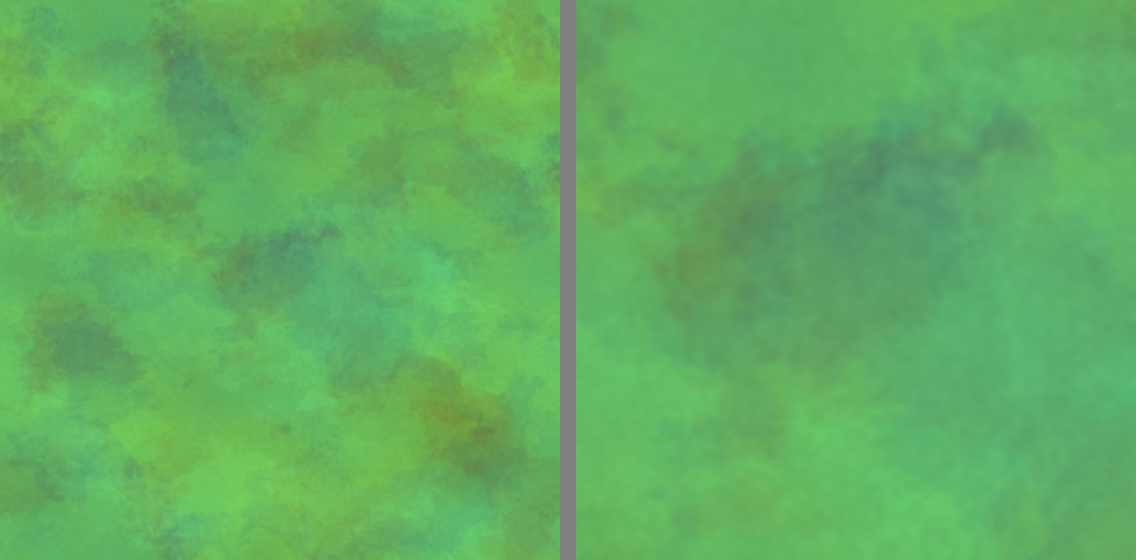
Left: the whole. Right: its middle third, enlarged.
Reproduce this texture procedurally as a three.js fragment shader.

```glsl
// Seamless green watercolour clouds: broad drifts of brightness and hue, overlaid
// with soft washes that have a finely scalloped rim and fade out inward.
// All fields are gradient noise whose lattice wraps on whole periods.

varying vec2 vUv;

vec2 gradient(vec2 cell, vec2 period, float seed) {
  vec2 wrapped = floor(mod(cell + 0.5, period));
  float h = dot(vec3(wrapped, seed), vec3(127.1, 311.7, 74.7));
  float angle = 6.2832 * fract(sin(h) * 43758.55);
  return vec2(cos(angle), sin(angle));
}

float gradientNoise(vec2 uv, vec2 period, float seed) {
  vec2 p = uv * period;
  vec2 cell = floor(p);
  vec2 f = p - cell;
  vec2 s = f * f * f * (f * (f * 6.0 - 15.0) + 10.0);
  vec2 e = vec2(1.0, 0.0);
  float a = dot(gradient(cell, period, seed), f);
  float b = dot(gradient(cell + e.xy, period, seed), f - e.xy);
  float c = dot(gradient(cell + e.yx, period, seed), f - e.yx);
  float d = dot(gradient(cell + e.xx, period, seed), f - e.xx);
  return mix(mix(a, b, s.x), mix(c, d, s.x), s.y);
}

// Smooth drifts; gain sets how strong the finer octaves are
float fbm(vec2 uv, vec2 period, float gain, float seed) {
  float sum = 0.0;
  float amplitude = 1.0;
  for (int i = 0; i < 5; i++) {
    sum += amplitude * gradientNoise(uv, period, seed + float(i));
    period *= 2.0;
    amplitude *= gain;
  }
  return sum;
}

// Rounded puffs with creases between them
float billow(vec2 uv, float seed) {
  float sum = 0.0;
  float amplitude = 1.0;
  vec2 period = vec2(19.0, 21.0);
  for (int i = 0; i < 3; i++) {
    sum += amplitude * abs(gradientNoise(uv, period, seed + float(i)));
    period *= 2.0;
    amplitude *= 0.65;
  }
  return sum;
}

// Coverage of one wash: strongest just inside its puffy rim
float wash(vec2 uv, float seed) {
  float depth = fbm(uv, vec2(4.0, 5.0), 0.42, seed) + 0.3 * billow(uv, seed + 7.0) - 0.2;
  return smoothstep(0.0, 0.2, depth) * exp(-1.8 * max(depth, 0.0));
}

void main() {
  vec2 uv = vUv;
  uv += 0.015 * vec2(fbm(vUv, vec2(6.0), 0.5, 11.0), fbm(vUv, vec2(6.0), 0.5, 23.0));

  // Broad drifts: light to dark, and olive to teal
  float tone = fbm(uv, vec2(3.0, 4.0), 0.5, 31.0);
  float hue = fbm(uv, vec2(3.0), 0.5, 47.0);
  vec3 color = vec3(0.392, 0.716, 0.359);
  color += tone * vec3(0.02, 0.085, 0.04);
  color += hue * vec3(0.075, 0.005, -0.10);

  // Layered washes: teal shade, olive shade, pale green light
  for (int i = 0; i < 2; i++) {
    float seed = 60.0 + 50.0 * float(i);
    color += wash(uv, seed) * vec3(-0.035, -0.065, 0.02);
    color += wash(uv, seed + 15.0) * vec3(0.008, -0.065, -0.022);
    color += wash(uv, seed + 30.0) * vec3(0.015, 0.045, 0.02);
  }

  // Faint mottling of the pigment
  color += 0.014 * gradientNoise(vUv, vec2(80.0), 170.0);
  color += 0.014 * gradientNoise(vUv, vec2(160.0), 180.0);

  gl_FragColor = vec4(color, 1.0);
}
```
